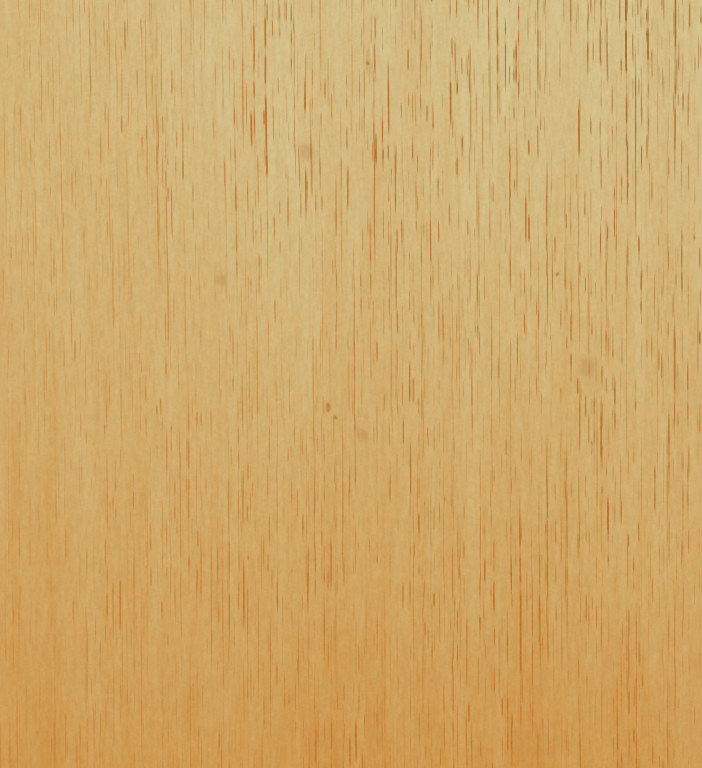
This texture is drawn by a WebGL 1 fragment shader. Its source:

```glsl
precision highp float;
uniform vec2 u_resolution;

const vec3 PALE = vec3(0.834, 0.752, 0.540);
const vec3 AMBER = vec3(0.798, 0.545, 0.235);
const vec3 PORE_ORANGE = vec3(0.76, 0.43, 0.14);
const vec3 PORE_BROWN = vec3(0.62, 0.39, 0.15);
const vec3 KNOT_BROWN = vec3(0.66, 0.40, 0.13);

float hash(vec2 p) {
  vec3 q = fract(p.xyx * 0.1031);
  q += dot(q, q.yzx + 33.33);
  return fract((q.x + q.y) * q.z);
}

float noise(vec2 p) {
  vec2 cell = floor(p);
  vec2 f = fract(p);
  f = f * f * (3.0 - 2.0 * f);
  float low = mix(hash(cell), hash(cell + vec2(1.0, 0.0)), f.x);
  float high = mix(hash(cell + vec2(0.0, 1.0)), hash(cell + 1.0), f.x);
  return mix(low, high, f.y);
}

// Noise centred on zero, stretched by separate frequencies
float fibre(vec2 p, vec2 frequency, float seed) {
  return noise(p * frequency + seed) - 0.5;
}

// One layer of hair-thin broken vertical lines, one candidate per cell
float pores(vec2 p, float columns, float rows, float density, float pixel, float seed) {
  float column = floor(p.x * columns);
  float y = p.y * rows + 17.0 * hash(vec2(column, seed));
  vec2 id = vec2(column + seed * 7.0, floor(y) + seed);
  float centre = mix(0.25, 0.75, hash(vec2(column, seed + 3.1)));
  centre += 0.08 * (hash(id + 3.1) - 0.5);
  float across = abs(fract(p.x * columns) - centre) / columns;
  float along = abs(fract(y) - 0.5);
  float halfLength = mix(0.2, 0.5, hash(id + 8.7));
  float halfWidth = mix(0.0004, 0.0011, hash(id + 5.3));
  float line = 1.0 - smoothstep(halfWidth - 0.5 * pixel, halfWidth + 0.6 * pixel, across);
  float taper = 1.0 - smoothstep(halfLength * 0.5, halfLength, along);
  float gaps = noise(vec2(column * 3.7, p.y * 60.0) + seed);
  float broken = mix(0.25, 1.1, smoothstep(0.15, 0.65, gaps));
  float strength = mix(0.25, 1.0, hash(id + 1.9));
  return line * taper * broken * strength * step(hash(id), density);
}

// Small smudged oval with a darker core
float knot(vec2 p, vec2 centre, float radius) {
  vec2 offset = (p - centre) * vec2(1.0, 0.8);
  offset += 0.006 * vec2(fibre(p, vec2(80.0), 4.0), fibre(p, vec2(80.0), 9.0));
  float d = length(offset) / radius;
  return 0.6 * (1.0 - smoothstep(0.5, 1.1, d)) + 0.4 * exp(-d * d);
}

void main() {
  vec2 p = gl_FragCoord.xy / u_resolution.y;
  float pixel = 1.0 / u_resolution.y;
  float across = gl_FragCoord.x / u_resolution.x;

  // Gently leaning, wandering grain
  vec2 grain = p;
  grain.x += 0.012 * (p.y - 0.5) * (1.0 - across);
  grain.x += 0.005 * fibre(p, vec2(4.0, 2.0), 2.0);
  grain.x += 0.0010 * fibre(p, vec2(25.0, 18.0), 6.0);

  // Light falls from the upper right
  float tone = 0.08 + 0.66 * pow(1.0 - p.y, 1.4);
  tone += 0.09 * (1.0 - smoothstep(0.0, 0.4, across)) * p.y;
  tone -= 0.09 * smoothstep(0.4, 1.0, across) * p.y;

  // Broad bands and faint fibres
  tone += 0.10 * fibre(grain, vec2(16.0, 1.2), 11.0);
  tone += 0.10 * fibre(grain, vec2(60.0, 3.0), 23.0);
  tone += 0.14 * fibre(grain, vec2(190.0, 14.0), 37.0);
  tone += 0.16 * fibre(grain, vec2(400.0, 90.0), 41.0);

  // Fine speckle of the surface
  float speckle = fibre(p, vec2(430.0), 53.0) + 0.5 * fibre(p, vec2(210.0), 67.0);
  tone += 0.14 * speckle;

  // Pores gather in patches and sharpen to the right
  float patches = 0.5 + 1.0 * noise(grain * vec2(22.0, 5.0) + 61.0);
  float longPores = pores(grain, 79.0, 2.6, 0.65, pixel, 1.0);
  float midPores = pores(grain, 113.0, 8.0, 0.55, pixel, 2.0);
  float shortPores = pores(grain, 151.0, 19.0, 0.42, pixel, 3.0);
  float pore = max(longPores, max(midPores, 0.85 * shortPores));
  pore *= patches * mix(0.46, 0.78, smoothstep(0.0, 0.75, across));

  vec3 color = mix(PALE, AMBER, clamp(tone, -0.15, 1.2));
  vec3 poreColor = mix(PORE_ORANGE, PORE_BROWN, across * p.y);
  color = mix(color, poreColor, clamp(pore, 0.0, 0.85));
  color += 0.045 * speckle;

  // Sparse knots and tiny dark flecks
  for (int i = 0; i < 8; i++) {
    float n = float(i);
    vec2 centre = vec2(0.25 + 0.55 * hash(vec2(n, 71.0)), 0.42 + 0.54 * hash(vec2(n, 83.0)));
    float isSmudge = step(n, 3.5);
    float radius = mix(0.003, 0.012, isSmudge) * mix(0.7, 1.2, hash(vec2(n, 97.0)));
    color = mix(color, KNOT_BROWN, mix(0.55, 0.22, isSmudge) * knot(p, centre, radius));
  }

  gl_FragColor = vec4(color, 1.0);
}
```
